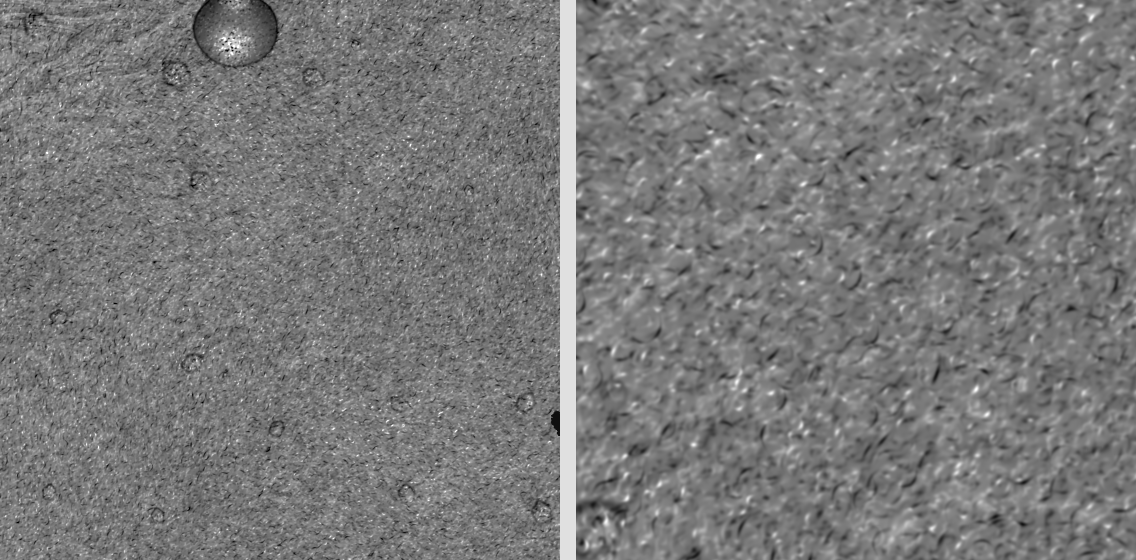
Left, the full canvas; right, a detail of the centre.
This texture is drawn by a WebGL 2 fragment shader. Its source:

```glsl
#version 300 es
precision highp float;

uniform vec2 u_resolution;
out vec4 fragColor;

vec3 hash3(vec2 cell) {
  vec3 h = fract(cell.xyx * vec3(0.1031, 0.1030, 0.0973));
  h += dot(h, h.yxz + 33.33);
  return fract((h.xxy + h.yzz) * h.zyx);
}

vec2 rotate(vec2 v, float angle) {
  float c = cos(angle), s = sin(angle);
  return vec2(c * v.x + s * v.y, c * v.y - s * v.x);
}

// Local direction of the surface fibres
float flowAngle(vec2 p) {
  return 0.4 + 0.3 * sin(6.0 * p.x + 3.0 * p.y) + 0.35 * sin(9.0 * p.y - 4.0 * p.x);
}

// Bent cellular strokes along the flow: x sums signed ones, y a sparse share of varied depth
vec2 strokes(vec2 p, float frequency, vec2 size, float share) {
  vec2 g = p * frequency, home = floor(g), sum = vec2(0.0);
  for (int j = -1; j <= 1; j++) {
    for (int i = -1; i <= 1; i++) {
      vec2 cell = home + vec2(i, j);
      vec3 rnd = hash3(cell + frequency);
      float vary = fract(rnd.z * 17.0) - 0.5;
      vec2 q = rotate(g - cell - rnd.xy, flowAngle(cell / frequency) + 1.8 * vary);
      q.y += 1.6 * (rnd.x - 0.5) * q.x * q.x;
      q /= size * vec2(1.0 + 0.5 * vary, 1.0);
      float depth = max(rnd.z - 1.0 + share, 0.0) / max(share, 0.01);
      sum += exp(-dot(q, q)) * vec2(2.0 * rnd.z - 1.0, depth);
    }
  }
  return sum;
}

// Ridged layered sines, bent at every layer
float folds(vec2 p) {
  vec2 q = rotate(p, 0.3) * vec2(13.0, 27.0);
  float height = 0.0, amplitude = 0.35;
  for (int i = 0; i < 6; i++) {
    q += 0.6 * sin(1.3 * q.yx + float(i));
    height += amplitude * (1.0 - abs(sin(0.4 * q.x + q.y)));
    q = rotate(q, 0.5) * 1.6 + 2.3;
    amplitude *= 0.66;
  }
  return height;
}

float roughness(vec2 p) {
  return 1.0 - smoothstep(0.15, 0.53, length((p - vec2(0.0, 1.0)) * vec2(0.85, 1.15)));
}

float wobble(vec2 q, float seed) {
  float a = atan(q.y, q.x);
  return 0.6 * sin(2.0 * a + seed) + 0.4 * sin(5.0 * a + 2.0 * seed);
}

// Small scattered pits with a dark lip and a faint outer ripple
float pits(vec2 p, float cells, float share, float grain) {
  vec2 home = floor(p * cells);
  float tone = 0.0;
  for (int j = -1; j <= 1; j++) {
    for (int i = -1; i <= 1; i++) {
      vec2 cell = home + vec2(i, j);
      vec3 rnd = hash3(cell + 41.0);
      vec2 centre = (cell + 0.15 + 0.7 * rnd.xy) / cells;
      float radius = mix(0.008, 0.018, rnd.x) * (1.0 + 1.1 * roughness(centre));
      vec2 q = (p - centre) / radius;
      float r = length(q) * (1.0 + 0.17 * wobble(q, 20.0 * rnd.x));
      float lip = exp(-pow((r - 1.0) / 0.17, 2.0));
      float ripple = exp(-pow((r - 1.6) / 0.2, 2.0));
      float facing = dot(q, vec2(-0.5, 0.7)) / (r + 0.3);
      float inside = 1.0 - smoothstep(0.6, 1.0, r);
      float shade = -lip * (0.17 + 0.14 * facing) - 0.06 * ripple * facing
        + inside * (0.15 * grain - 0.12 * facing);
      tone += step(1.0 - share, rnd.z) * shade;
    }
  }
  return tone;
}

// Glossy hollow: dark flanks, bright floor and a pale notch at the top
float bubbleTone(vec2 q, float grain) {
  float tone = mix(0.24, 0.43, smoothstep(1.0, 0.3, length(q))) - 0.13 * q.y;
  vec2 glint = (q - vec2(-0.08, -0.45)) / vec2(0.34, 0.36);
  vec2 notch = (q - vec2(0.0, 0.75)) / vec2(0.32, 0.25);
  tone += exp(-dot(glint, glint)) * (0.4 + 0.8 * grain);
  return tone + exp(-dot(notch, notch)) * (0.4 + 0.5 * grain) + 0.1 * grain;
}

void main() {
  vec2 p = gl_FragCoord.xy / u_resolution;
  float pixel = 1.0 / u_resolution.y;

  // Fibrous grain, dark flecks and bright glints, gathered in soft patches
  float patches = strokes(p, 13.0, vec2(0.65, 0.4), 0.0).x;
  float mottle = strokes(p, 48.0, vec2(0.6, 0.3), 0.0).x;
  float thread = strokes(p, 80.0, vec2(0.55, 0.17), 0.0).x;
  float fibre = strokes(p, 130.0, vec2(0.55, 0.2), 0.0).x;
  float grain = strokes(p, 215.0, vec2(0.5, 0.34), 0.0).x;
  float fleck = strokes(p, 92.0, vec2(0.42, 0.12), 0.4).y;
  float glint = strokes(p, 165.0, vec2(0.36, 0.22), 0.15).y;
  float tone = 0.472 + 0.15 * grain + 0.13 * fibre + 0.1 * thread;
  tone += 0.04 * mottle + 0.022 * patches;
  tone -= 0.3 * fleck * (1.0 - 0.4 * mottle);
  tone += 0.36 * glint * (1.0 + 0.6 * patches);
  tone += 0.012 * sin(7.0 * p.x + 2.0) * sin(8.0 * p.y) - 0.02 * p.x * p.y;

  // Wrinkled relief towards the upper left
  float rough = roughness(p);
  float slope = folds(p + vec2(-0.0015, 0.003)) - folds(p);
  float crease = strokes(p, 32.0, vec2(0.55, 0.06), 0.5).y;
  tone += rough * (0.7 * clamp(slope, -0.3, 0.3) - 0.28 * crease + 0.02);

  tone += pits(p, 5.0, 0.6, grain);

  // Large bubble with a thin dark rim
  vec2 bubbleSize = vec2(0.076, 0.066);
  vec2 q = (p - vec2(0.421, 0.948)) / bubbleSize;
  float edge = (length(q) - 1.0 + 0.02 * wobble(q, 1.0)) * bubbleSize.y;
  tone = mix(tone, bubbleTone(q, grain), smoothstep(pixel, -pixel, edge));
  tone -= 0.2 * exp(-pow(edge / 0.0025, 2.0));

  // Ragged hole at the right border
  vec2 h = p - vec2(1.0, 0.247);
  float hole = length(h * vec2(1.2, 0.7)) - 0.016 - 0.004 * wobble(h, 2.0) - 0.008 * fibre;
  tone = mix(tone, 0.06, smoothstep(pixel, -pixel, hole));

  fragColor = vec4(vec3(clamp(tone, 0.0, 1.0)), 1.0);
}
```
